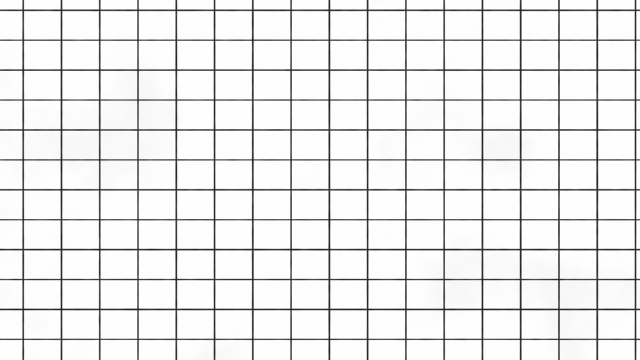
Give the GLSL for this pattern, as a WebGL 2 fragment shader.

```glsl
#version 300 es
precision highp float;

uniform vec2 u_resolution;
out vec4 fragColor;

float hash(vec2 p) {
  vec3 q = fract(p.xyx * vec3(0.1031, 0.1030, 0.0973));
  q += dot(q, q.yzx + 33.33);
  return fract((q.x + q.y) * q.z);
}

float noise(vec2 p) {
  vec2 cell = floor(p);
  vec2 f = fract(p);
  f = f * f * (3.0 - 2.0 * f);
  return mix(mix(hash(cell), hash(cell + vec2(1.0, 0.0)), f.x),
             mix(hash(cell + vec2(0.0, 1.0)), hash(cell + 1.0), f.x), f.y);
}

float fbm(vec2 p) {
  float sum = 0.0;
  float amplitude = 0.5;
  for (int i = 0; i < 4; i++) {
    sum += amplitude * noise(p);
    p = p * 2.03 + 17.0;
    amplitude *= 0.5;
  }
  return sum;
}

// Share of a filter window at distance d that a line of the given width fills
float lineCoverage(float d, float width, float window) {
  float h = 0.5 * width;
  return (clamp(d + 0.5 * window, -h, h) - clamp(d - 0.5 * window, -h, h)) / window;
}

void main() {
  // Canvas height is one unit
  vec2 p = gl_FragCoord.xy / u_resolution.y;
  float window = max(1.25 / u_resolution.y, 0.0025);

  // Nearest rule in each direction
  vec2 spacing = vec2(0.1063, 0.0831);
  vec2 origin = vec2(0.0645, 0.0573);
  vec2 index = round((p - origin) / spacing);
  vec2 offset = p - origin - index * spacing;

  // Uprights vary at random; every second level rule is heavier
  float uprightWidth = 0.0040 + 0.0008 * hash(vec2(index.x + 20.0, 3.0));
  float levelWidth = 0.0032 + 0.0009 * mod(index.y, 2.0);

  // Slight unevenness of the ink along each rule
  uprightWidth += 0.0006 * (noise(vec2(index.x * 7.0 + 40.0, p.y * 45.0)) - 0.5);
  levelWidth += 0.0006 * (noise(vec2(p.x * 45.0, index.y * 7.0 + 90.0)) - 0.5);

  float upright = lineCoverage(offset.x, uprightWidth, window);
  float level = lineCoverage(offset.y, levelWidth, window);
  float ink = 1.0 - (1.0 - upright) * (1.0 - level);

  // Nearly white paper with faint smudges
  float smudge = smoothstep(0.48, 0.8, fbm(p * 5.0 + 4.0));
  float grain = noise(p * 160.0) - 0.5;
  vec3 paper = vec3(0.995 - 0.025 * smudge + 0.006 * grain);
  vec3 inkColor = vec3(0.17 + 0.08 * (noise(p * 70.0 + 30.0) - 0.5));

  fragColor = vec4(mix(paper, inkColor, ink), 1.0);
}
```
